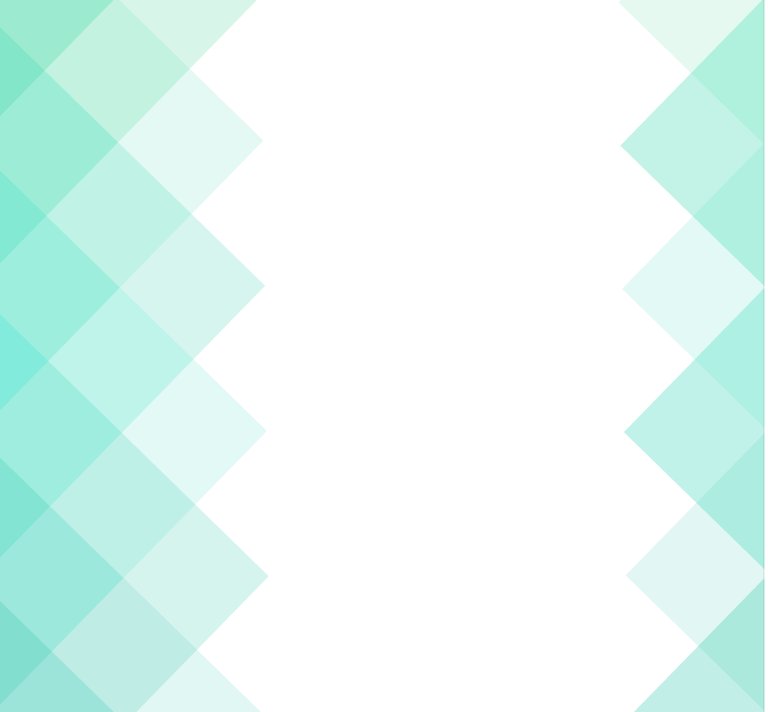
This background is drawn by a Shadertoy shader. Its source:

```glsl
// Two borders of pastel mint diamonds flank an empty white middle.
// Each border is a slightly tilted diamond lattice; every cell takes a flat
// tint from its column's vertical gradient, plus an alternating light/dark step.

#define TILT 0.0125                      // lattice rotation, small angle
#define LEFT_ORIGIN vec2(0.0626, 0.0992) // a lattice corner, y measured down
#define LEFT_HALF 0.102                  // half diagonal of a left diamond
#define RIGHT_ORIGIN vec2(0.9705, 0.1027)
#define RIGHT_HALF 0.1006
#define RIGHT_EDGE 0.005                 // white margin at the far right
#define RIM_WIDTH 0.002                  // thin shaded line beside the margin
#define SAMPLES 4                        // antialiasing grid size

const vec3 WHITE = vec3(1.0);

// Three-stop vertical gradient, t = 0 at the top and 1 at the bottom.
vec3 columnTint(vec3 top, vec3 middle, vec3 bottom, float t) {
    t = clamp(t, 0.0, 1.0) * 2.0;
    return mix(mix(top, middle, min(t, 1.0)), bottom, max(t - 1.0, 0.0)) / 255.0;
}

// Returns the column (x) and row (y) of the diamond that holds p.
vec2 diamondCell(vec2 p, vec2 origin, float halfDiagonal) {
    p = (p - origin) / halfDiagonal;
    p += TILT * vec2(-p.y, p.x);
    vec2 cell = floor(0.5 * vec2(p.x + p.y, p.x - p.y));
    return vec2(cell.x + cell.y, cell.x - cell.y);
}

// +1 and -1 on successive odd rows.
float alternate(float row) {
    return sin(row * 1.570796);
}

vec3 leftBorder(vec2 p) {
    vec2 cell = diamondCell(p, LEFT_ORIGIN, LEFT_HALF);
    float t = LEFT_ORIGIN.y + cell.y * LEFT_HALF;
    if (cell.x > 1.5) return WHITE;
    if (cell.x > 0.5)
        return columnTint(vec3(222, 247, 238), vec3(220, 247, 243), vec3(219, 245, 240), t)
             + alternate(cell.y) * vec3(0.025, 0.008, 0.014);
    if (cell.x > -0.5)
        return columnTint(vec3(196, 241, 223), vec3(190, 244, 234), vec3(191, 235, 229), t);
    if (cell.x > -1.5)
        return columnTint(vec3(156, 234, 207), vec3(158, 239, 225), vec3(156, 228, 217), t);
    return columnTint(vec3(132, 229, 195), vec3(131, 235, 219), vec3(130, 219, 203), t);
}

vec3 rightBorder(vec2 p) {
    vec2 cell = diamondCell(p, RIGHT_ORIGIN, RIGHT_HALF);
    float t = RIGHT_ORIGIN.y + cell.y * RIGHT_HALF;
    if (cell.x < -1.5) return WHITE;
    if (cell.x < -0.5)
        return columnTint(vec3(213, 246, 235), vec3(210, 246, 240), vec3(209, 241, 236), t)
             - alternate(cell.y) * vec3(0.064, 0.012, 0.024);
    return columnTint(vec3(176, 241, 220), vec3(174, 240, 228), vec3(172, 231, 220), t);
}

// Colour at p, in units of canvas height with y pointing down.
vec3 scene(vec2 p, float width) {
    if (p.x < 0.5 * width) return leftBorder(p);
    float inset = width - RIGHT_EDGE - p.x;
    if (inset < 0.0) return WHITE;
    return rightBorder(p) * (inset < RIM_WIDTH ? 0.94 : 1.0);
}

void mainImage(out vec4 fragColor, in vec2 fragCoord) {
    float width = iResolution.x / iResolution.y;
    vec3 color = vec3(0.0);

    // Average a small grid of samples to smooth the edges.
    for (int i = 0; i < SAMPLES * SAMPLES; i++) {
        vec2 offset = (vec2(i % SAMPLES, i / SAMPLES) + 0.5) / float(SAMPLES) - 0.5;
        vec2 p = (fragCoord + offset) / iResolution.y;
        color += scene(vec2(p.x, 1.0 - p.y), width);
    }
    fragColor = vec4(color / float(SAMPLES * SAMPLES), 1.0);
}
```
